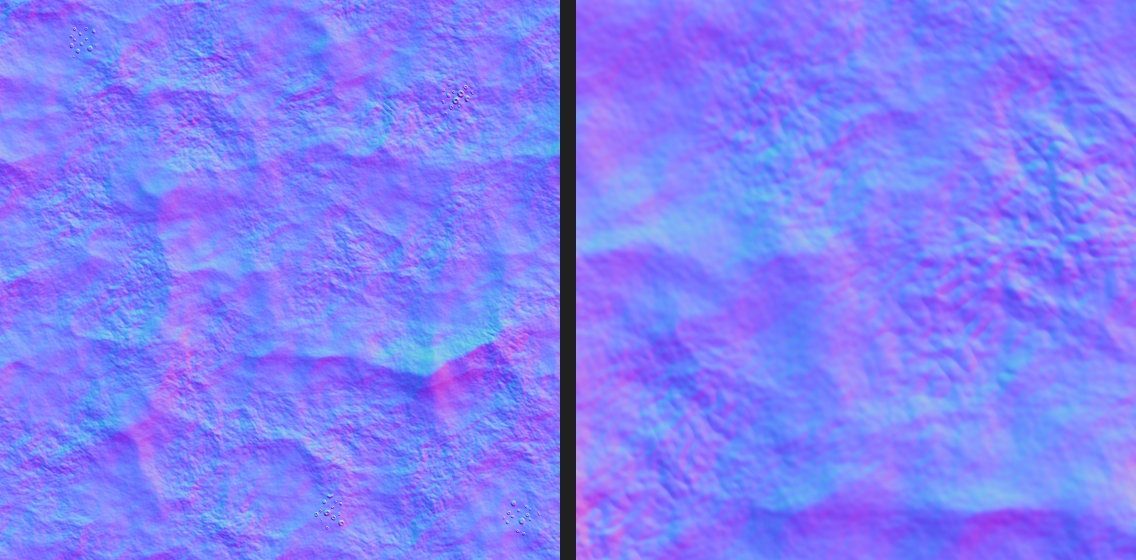
Left: the whole. Right: its middle third, enlarged.
Reproduce this texture map procedurally as a Shadertoy shader.

```glsl
// Tangent-space normal map of weathered rock: scalloped hollows, fine grain, pebble clusters.
#define HOLLOW_FREQ 7.5    // large hollows across the canvas
#define CHIP_FREQ 17.0     // smaller chipped facets
#define HOLLOW_DEPTH 0.24
#define CHIP_DEPTH 0.13
#define SWELL 0.085        // broad undulation
#define GRAIN 0.135        // fine surface roughness
#define GRAIN_FREQ 48.0
#define WARP 0.045         // bending of the ridges
#define PEBBLE_FREQ 66.0
#define PEBBLE_HEIGHT 0.3
#define CLUSTER_FREQ 4.0
#define SAMPLE_STEP 0.001  // slope sampling distance

vec2 hash2(vec2 p) {
    return fract(sin(vec2(dot(p, vec2(127.1, 311.7)),
                          dot(p, vec2(269.5, 183.3)))) * 43758.55);
}

float corner(vec2 cell, vec2 offset, vec2 f) {
    return dot(hash2(cell + offset) * 2.0 - 1.0, f - offset);
}

// Gradient noise with quintic fade
float noise(vec2 p) {
    vec2 i = floor(p), f = fract(p);
    vec2 u = f * f * f * (f * (f * 6.0 - 15.0) + 10.0);
    return mix(mix(corner(i, vec2(0, 0), f), corner(i, vec2(1, 0), f), u.x),
               mix(corner(i, vec2(0, 1), f), corner(i, vec2(1, 1), f), u.x), u.y);
}

float fbm(vec2 p) {
    float sum = 0.0, amp = 1.0;
    for (int i = 0; i < 3; i++) {
        sum += amp * noise(p);
        p = mat2(1.6, 1.2, -1.2, 1.6) * p + 17.3;
        amp *= 0.5;
    }
    return sum;
}

// Flat-floored bowls of varied depth that steepen towards their ridges
float scallops(vec2 p) {
    const float sharpness = 16.0;
    vec2 cell = floor(p), f = fract(p);
    float sum = 0.0;
    for (int y = -1; y <= 1; y++)
    for (int x = -1; x <= 1; x++) {
        vec2 g = vec2(x, y);
        vec2 rnd = hash2(cell + g);
        vec2 d = g + rnd - f;
        float depth = 0.25 * fract(rnd.x * 7.0 + rnd.y * 13.0);
        sum += exp(-sharpness * (dot(d, d) + depth));
    }
    float bowl = max(-log(sum + 1e-20) / sharpness, 0.0);
    return bowl * bowl / (bowl + 0.3);
}

// Density of pebbles: round patches in some of the coarse cells
float clusterMask(vec2 p) {
    vec2 cell = floor(p * CLUSTER_FREQ);
    vec2 centre = 0.25 + 0.5 * hash2(cell + 5.0);
    float present = step(0.6, hash2(cell + 41.0).x);
    float d = length(fract(p * CLUSTER_FREQ) - centre);
    return present * (1.0 - smoothstep(0.06, 0.16, d));
}

// Flat-topped pebbles, some with a dimple, on a turned and bent grid
float pebbles(vec2 p) {
    vec2 bent = p + 0.006 * vec2(noise(p * 30.0), noise(p * 30.0 + 8.0));
    vec2 g = mat2(0.8, 0.6, -0.6, 0.8) * bent * PEBBLE_FREQ;
    vec2 cell = floor(g);
    vec2 rnd = hash2(cell + 91.0);
    float radius = mix(0.18, 0.48, rnd.x * rnd.x);
    vec2 centre = 0.5 + (rnd.yx - 0.5) * (1.0 - 2.0 * radius);
    float d = length(fract(g) - centre);
    float dome = 1.0 - smoothstep(radius * 0.5, radius, d);
    dome -= 0.7 * step(0.5, rnd.y) * (1.0 - smoothstep(0.0, radius * 0.6, d));
    float density = clusterMask(p);
    return smoothstep(0.0, 0.3, density - 0.8 * hash2(cell + 63.0).y) * dome * radius / 0.48;
}

float height(vec2 p) {
    vec2 q = p + WARP * vec2(noise(p * 5.0), noise(p * 5.0 + 31.0))
               + 0.35 * WARP * vec2(noise(p * 18.0 + 9.0), noise(p * 18.0 + 57.0));
    q *= vec2(0.9, 1.1);

    // Large forms, fading in and out
    float strength = mix(0.4, 1.3, smoothstep(-0.3, 0.3, noise(p * 4.0 + 45.0)));
    float h = HOLLOW_DEPTH * strength * scallops(q * HOLLOW_FREQ + 3.0) / HOLLOW_FREQ;
    h += CHIP_DEPTH * scallops(q * CHIP_FREQ + 70.0) / CHIP_FREQ;
    h += SWELL * fbm(p * 8.0 + 20.0) / 8.0;

    // Grain and crinkles, stronger in rough patches
    float rough = smoothstep(-0.3, 0.4, noise(p * 7.0 + 83.0));
    vec2 r = mix(p, q, 0.4);
    h += GRAIN * mix(0.5, 1.4, rough) * fbm(r * GRAIN_FREQ) / GRAIN_FREQ;
    h += GRAIN * 1.6 * rough * abs(noise(r * 75.0 + 11.0)) / 75.0;

    return h + PEBBLE_HEIGHT * pebbles(p) / PEBBLE_FREQ;
}

void mainImage(out vec4 fragColor, in vec2 fragCoord) {
    vec2 p = fragCoord / iResolution.y;
    vec2 e = vec2(SAMPLE_STEP, 0.0);

    // Central differences give the slope, encoded as a unit normal
    vec2 slope = vec2(height(p + e.xy) - height(p - e.xy),
                      height(p + e.yx) - height(p - e.yx)) / (2.0 * SAMPLE_STEP);
    vec3 normal = normalize(vec3(-slope, 1.0));
    fragColor = vec4(normal * 0.5 + 0.5, 1.0);
}
```
